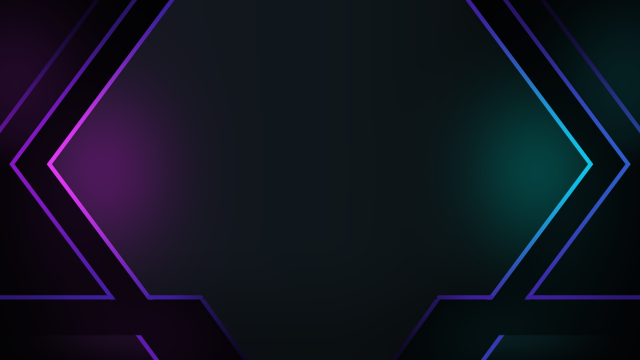
Write a Shadertoy shader that draws this background.

```glsl
// Dark panel framed by mirrored neon chevrons, magenta on the left, cyan on the right.
// The canvas is folded about its vertical centre line; strokes are distance functions,
// and the soft lights behind them are Gaussian falloffs. Unit: canvas height.

#define LINE_HALF 0.0058   // half width of a stroke
#define APEX_Y 0.544       // height of the chevron tips
#define APEX_X 0.137       // tip of the innermost chevron
#define SPACING 0.104      // distance between chevrons
#define SLOPE 0.747        // sideways run of a chevron per unit of height
#define SHELF_Y 0.174      // height of the horizontal shelves
#define BASE_Y 0.069       // top of the bottom plate
#define GLOW_SIZE 0.195    // radius of the main lights

const vec3 VIOLET = vec3(0.24, 0.12, 0.62);
const vec3 INDIGO = vec3(0.10, 0.06, 0.27);

float segment(vec2 p, vec2 a, vec2 b) {
    vec2 ab = b - a;
    return length(p - a - ab * clamp(dot(p - a, ab) / dot(ab, ab), 0.0, 1.0));
}

float glow(vec2 p, vec2 center, vec2 radius) {
    vec2 d = (p - center) / radius;
    return exp(-dot(d, d));
}

// Coverage of a stroke whose centre line lies at distance d
float stroke(float d, float pixel) {
    return 1.0 - smoothstep(LINE_HALF - pixel * 0.7, LINE_HALF + pixel * 0.7, d);
}

// Signed sideways distance to a chevron, positive toward the canvas centre
float chevron(vec2 p, float apexX) {
    return (p.x - apexX - SLOPE * abs(p.y - APEX_Y)) * inversesqrt(1.0 + SLOPE * SLOPE);
}

// Signed distance to the central panel's outline, positive inside
float panelEdge(vec2 p) {
    float lower = (p.x - 0.558 - 0.72 * (SHELF_Y - p.y)) * 0.81;
    return p.y > SHELF_Y ? chevron(p, APEX_X) : lower;
}

vec3 panelColor(vec2 p, float across, float right) {
    vec3 base = mix(vec3(0.078, 0.090, 0.122), vec3(0.060, 0.090, 0.108), smoothstep(0.2, 0.5, across));
    base = mix(base, vec3(0.043, 0.066, 0.076), smoothstep(0.5, 0.75, across));
    base *= mix(0.65, 1.0, smoothstep(0.0, 0.35, p.y));
    base *= 1.0 - 0.4 * right * (1.0 - smoothstep(0.25, 0.6, p.x));
    vec3 light = mix(vec3(0.225, 0.005, 0.230), vec3(-0.01, 0.215, 0.205), right);
    return base + light * glow(p, vec2(0.281, 0.525), vec2(GLOW_SIZE, GLOW_SIZE * 1.2));
}

vec3 outerColor(vec2 p, float right) {
    vec3 tint = mix(vec3(0.11, 0.025, 0.13), vec3(0.012, 0.105, 0.11), right);
    vec3 color = vec3(0.008, 0.008, 0.012);
    color += tint * 0.65 * glow(p, vec2(0.22, 0.46), vec2(0.19, 0.30));
    color += tint * 0.50 * glow(p, vec2(0.42, 0.06), vec2(0.22, 0.16));
    // Upper corner light, only beyond the second chevron
    float beyond = smoothstep(0.0, 0.012, -chevron(p, APEX_X - SPACING));
    float upper = smoothstep(0.5, 0.62, p.y);
    return color + tint * beyond * upper * glow(p, vec2(0.03, 0.78), vec2(0.19, 0.22));
}

void mainImage(out vec4 fragColor, in vec2 fragCoord) {
    float pixel = 1.0 / iResolution.y;
    float width = iResolution.x * pixel;
    vec2 p = fragCoord * pixel;
    float across = p.x / width;
    float right = step(0.5, across);
    p.x = min(p.x, width - p.x);

    // Surfaces: frame, bottom plate, central panel
    vec3 color = outerColor(p, right);
    float plateEnd = 0.384 + 0.74 * (BASE_Y - p.y);
    float plate = smoothstep(-pixel, pixel, BASE_Y - p.y) * smoothstep(-pixel, pixel, plateEnd - p.x);
    vec3 plateTint = mix(vec3(0.045, 0.025, 0.055), vec3(0.015, 0.05, 0.055), right);
    color += plate * plateTint * smoothstep(0.0, 0.35, p.x) * smoothstep(-0.02, BASE_Y, p.y);
    color = mix(color, panelColor(p, across, right), smoothstep(-pixel, pixel, panelEdge(p)));

    // Chevrons, from the outermost inward
    float rise = abs(p.y - APEX_Y);
    float heat = 1.0 - smoothstep(0.0, 0.46, rise);
    vec3 bright = mix(vec3(0.88, 0.22, 0.95), vec3(0.07, 0.76, 0.90), right);
    vec3 muted = mix(vec3(0.53, 0.09, 0.77), vec3(0.18, 0.36, 0.78), right);
    for (int i = 2; i >= 0; i--) {
        float n = float(i);
        float d = abs(chevron(p, APEX_X - n * SPACING));
        float floorY = i == 2 ? APEX_Y : SHELF_Y;
        float cover = stroke(d, pixel) * smoothstep(-pixel, pixel, p.y - floorY + LINE_HALF);
        vec3 hue = mix(VIOLET, i == 0 ? bright : muted, heat);
        float topFade = smoothstep(0.12, 0.456, p.y - APEX_Y);
        hue *= 1.0 - topFade * n * 0.36;
        hue *= i == 2 ? 0.75 : 1.0;
        color = mix(color, hue, cover);
    }

    // Shelves and the legs that fade toward the bottom
    float shelf = min(segment(p, vec2(-0.1, SHELF_Y), vec2(0.310, SHELF_Y)),
                      segment(p, vec2(0.414, SHELF_Y), vec2(0.558, SHELF_Y)));
    vec3 shelfHue = mix(VIOLET, INDIGO, smoothstep(0.44, 0.60, p.x) * 0.7);
    shelfHue *= mix(0.72, 1.0, smoothstep(0.0, 0.3, p.x));
    color = mix(color, shelfHue, stroke(shelf, pixel));
    float leg = segment(p, vec2(0.558, SHELF_Y), vec2(0.690, -0.01));
    vec3 legHue = mix(INDIGO * 0.5, INDIGO * 1.3, smoothstep(0.0, SHELF_Y, p.y));
    color = mix(color, legHue, stroke(leg, pixel) * step(p.y, SHELF_Y - LINE_HALF));

    // Slanted end of the bottom plate
    float slant = abs(p.x - plateEnd) * 0.80;
    vec3 slantHue = mix(VIOLET, muted, 0.45);
    color = mix(color, slantHue, stroke(slant, pixel) * smoothstep(-pixel, pixel, BASE_Y - p.y));

    fragColor = vec4(clamp(color, 0.0, 1.0), 1.0);
}
```
